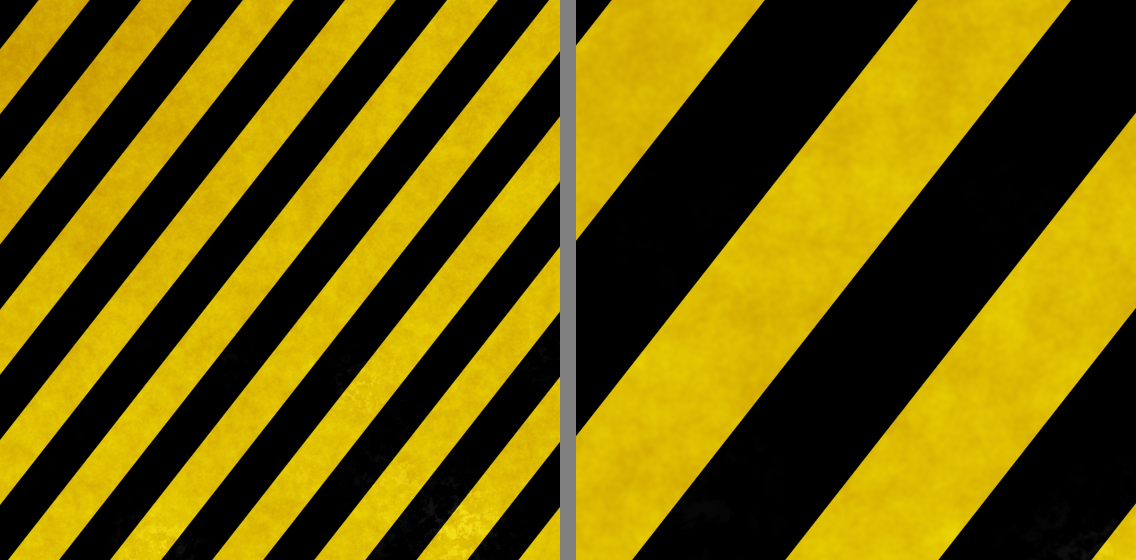
Left, the full canvas; right, a detail of the centre.
Give the GLSL for this pattern, as a Shadertoy shader.

```glsl
// Diagonal hazard stripes: aged yellow paint alternating with black.
// A linear stripe phase gives antialiased bands; gradient-noise layers add
// mottled grain, a warm stain in the upper left and pale scuffs lower down.

const float PERIOD_X = 0.1823;   // stripe spacing along the top edge
const float SLANT    = 0.784;    // horizontal shift per unit of descent
const float PHASE    = 0.3786;   // offset of the first yellow band

const vec3 BLACK       = vec3(0.0);
const vec3 AMBER       = vec3(0.79, 0.60, 0.008);
const vec3 YELLOW      = vec3(0.905, 0.805, 0.008);
const vec3 FLAKE       = vec3(0.97, 0.90, 0.10);
const vec3 SCUFF_GREY  = vec3(0.13);

// Unit gradient at a lattice point, from an integer hash
vec2 latticeGradient(ivec2 cell) {
    uvec2 q = uvec2(cell) * uvec2(1597334677u, 3812015801u);
    uint h = (q.x ^ q.y) * 1597334677u;
    h = (h ^ (h >> 15u)) * 2246822519u;
    h ^= h >> 13u;
    float angle = float(h & 65535u) / 65536.0 * 6.28319;
    return vec2(cos(angle), sin(angle));
}

float gradientNoise(vec2 p) {
    ivec2 i = ivec2(floor(p));
    vec2 f = fract(p);
    vec2 w = f * f * f * (f * (f * 6.0 - 15.0) + 10.0);
    float a = dot(latticeGradient(i), f);
    float b = dot(latticeGradient(i + ivec2(1, 0)), f - vec2(1, 0));
    float c = dot(latticeGradient(i + ivec2(0, 1)), f - vec2(0, 1));
    float d = dot(latticeGradient(i + ivec2(1, 1)), f - vec2(1, 1));
    return mix(mix(a, b, w.x), mix(c, d, w.x), w.y);
}

// Four octaves; gain sets how strong the fine detail is
float fbm(vec2 p, float gain) {
    float sum = 0.0, amplitude = 1.0;
    for (int octave = 0; octave < 4; octave++) {
        sum += amplitude * gradientNoise(p);
        p = mat2(1.6, 1.2, -1.2, 1.6) * p + 17.3;
        amplitude *= gain;
    }
    return sum;
}

// Signed distance to the nearest stripe edge, positive inside yellow
float stripeDistance(vec2 p) {
    float s = (p.x + (1.0 - p.y) * SLANT) / PERIOD_X - PHASE;
    float fromCentre = abs(fract(s + 0.25) - 0.5);
    return (0.25 - fromCentre) * PERIOD_X / length(vec2(1.0, SLANT));
}

// Soft round patch of wear
float patchMask(vec2 p, vec2 centre, float radius) {
    return 1.0 - smoothstep(0.0, radius, length(p - centre));
}

// Broken flakes, gathered in patches towards the lower right
float scuffs(vec2 p) {
    float area = smoothstep(0.05, 0.45, gradientNoise(p * 7.0 + 3.7));
    area *= 0.6 * smoothstep(0.65, 0.1, p.y) * smoothstep(-0.3, 0.7, p.x);
    area = max(area, patchMask(p, vec2(0.82, 0.06), 0.14));
    area = max(area, 0.8 * patchMask(p, vec2(0.65, 0.31), 0.09));
    area = max(area, 0.8 * patchMask(p, vec2(0.28, 0.02), 0.12));
    area = max(area, 0.6 * patchMask(p, vec2(0.70, 0.14), 0.12));
    float chips = fbm(p * 45.0 + 9.1, 0.75);
    return area * smoothstep(0.05, 0.7, chips + 0.25 * area);
}

// Yellow paint with blotches, fine grain and a warm corner
vec3 agedPaint(vec2 p) {
    float warmth = 1.0 - smoothstep(0.05, 0.75, length(p - vec2(0.0, 0.98)));
    float blotches = fbm(p * 6.0, 0.5);
    float grain = fbm(p * 28.0 + 5.0, 0.85);
    float tone = 0.74 - 0.42 * warmth - 0.14 * p.y;
    tone += 0.20 * blotches + 0.26 * grain;
    return mix(AMBER, YELLOW, clamp(tone, -0.1, 1.1));
}

void mainImage(out vec4 fragColor, in vec2 fragCoord) {
    vec2 p = fragCoord / iResolution.y;
    float softness = 0.75 / iResolution.y;

    float wear = scuffs(p);
    vec3 yellow = mix(agedPaint(p), FLAKE, 0.8 * wear);
    vec3 black = mix(BLACK, SCUFF_GREY, 0.8 * wear);

    float band = smoothstep(-softness, softness, stripeDistance(p));
    fragColor = vec4(mix(black, yellow, band), 1.0);
}
```
